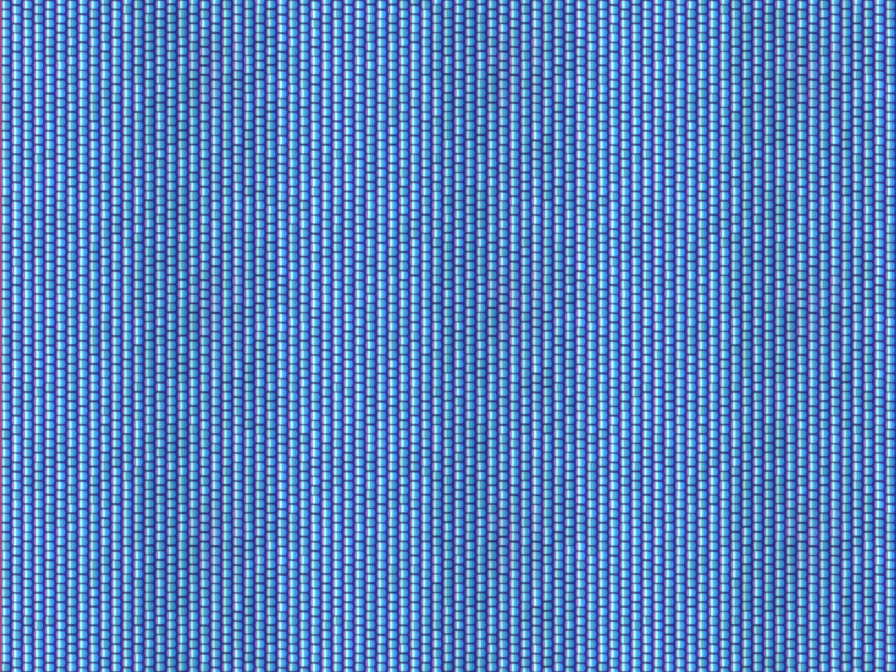
Reproduce this pattern procedurally as a Shadertoy shader.

```glsl
const vec2 REPEATS = vec2(81.0, 72.0);   // columns across, beads down
const vec2 WEAVE = vec2(27.0, 25.0);     // period of the wear, in beads

const vec3 NAVY = vec3(0.18, 0.22, 0.62);
const vec3 MAUVE = vec3(0.59, 0.45, 0.70);
const vec3 ICE = vec3(0.63, 0.94, 0.97);
const vec3 CYAN = vec3(0.36, 0.68, 0.81);
const vec3 AZURE = vec3(0.21, 0.56, 0.89);
const vec3 SEAM = vec3(0.20, 0.25, 0.47);

float hash(vec2 p) {
    vec3 q = fract(vec3(p.xyx) * 0.1031);
    q += dot(q, q.yzx + 33.33);
    return fract((q.x + q.y) * q.z);
}

float edge(float at, float x, float soft) {
    return smoothstep(at - soft, at + soft, x);
}

// Colour bands across one cord, from its left shadow to its right
vec3 cordColour(float x, float soft, float shift, float pinch) {
    vec3 c = mix(NAVY, MAUVE, edge(0.07 + 0.5 * pinch, x, soft));
    c = mix(c, ICE, edge(0.23 + shift, x, soft));
    c = mix(c, CYAN, edge(0.44 + shift, x, soft));
    c = mix(c, AZURE, edge(0.64, x, soft));
    return mix(c, NAVY, edge(0.89 - pinch, x, soft));
}

// Dark seam between neighbouring beads, centred on whole values of y
float seamMask(float y, float halfWidth, float soft) {
    float d = abs(fract(y + 0.5) - 0.5);
    return 1.0 - edge(halfWidth, d, soft);
}

// Worn lengths of a few cords within the repeating weave
float cordWear(vec2 bead, float seed) {
    vec2 p = abs(mod(bead, WEAVE) - vec2(19.0, 14.0));
    float across = 1.0 - smoothstep(2.0, 5.0, p.x);
    float along = 1.0 - smoothstep(2.5, 5.5, p.y);
    return across * along * step(0.4, seed);
}

void mainImage(out vec4 fragColor, in vec2 fragCoord) {
    vec2 p = fragCoord / iResolution.xy * REPEATS;
    vec2 pixel = REPEATS / iResolution.xy;

    // Alternate cords are shifted by half a bead
    float column = floor(p.x);
    float columnSeed = hash(vec2(mod(column, WEAVE.x), 7.0));
    p.y += 0.5 * mod(column, 2.0) + 0.12 * (columnSeed - 0.5);
    vec2 bead = floor(p);
    float seed = hash(mod(bead, WEAVE));
    float seamSeed = hash(mod(floor(p + vec2(0.0, 0.5)), WEAVE) + 51.0);
    float wear = cordWear(bead, columnSeed);

    // Rounded beads, pinched where they meet
    float bulge = 0.5 - 0.5 * cos(6.28318 * fract(p.y));
    float pinch = 0.08 * (1.0 - bulge);
    float x = fract(p.x);
    float shift = 0.08 * (seed - 0.5);
    vec3 colour = cordColour(x, max(0.08, 0.6 * pixel.x), shift, pinch);
    colour = mix(colour, MAUVE, 0.15 * wear * seed);

    // Uneven seams, grey on the lit side and navy on the blue side
    float tilt = 0.12 * (x - 0.5) * (columnSeed - 0.3);
    float seam = seamMask(p.y + tilt, 0.07 + 0.05 * seamSeed, max(0.10, 0.6 * pixel.y));
    float highlight = exp(-pow((x - 0.35) / 0.16, 2.0));
    vec3 seamColour = mix(SEAM, NAVY * 0.95, smoothstep(0.45, 0.7, x));
    float depth = 0.72 + 0.25 * seamSeed - 0.2 * highlight + 0.1 * wear;
    colour = mix(colour, seamColour, seam * depth);

    // Shading and differences between beads and cords
    float groupWave = cos(6.28318 * (p.x - 4.0) / WEAVE.x);
    colour *= 0.95 + 0.08 * bulge + 0.12 * (seed - 0.5);
    colour *= 1.0 + 0.03 * groupWave + 0.09 * (columnSeed - 0.5) - 0.03 * wear;
    colour.r += 0.03 * (columnSeed - 0.5);

    // Rosy selvage at the left border
    float selvage = 1.0 - smoothstep(0.0, 0.3, p.x);
    colour = mix(colour, vec3(0.72, 0.30, 0.55), 0.8 * selvage);
    fragColor = vec4(clamp(colour, 0.0, 1.0), 1.0);
}
```
